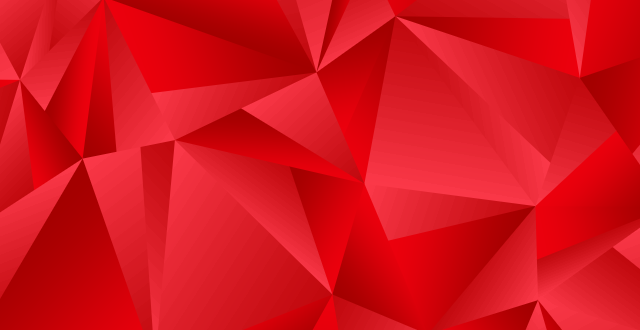
A Shadertoy shader for this background:

```glsl
// Low-poly backdrop of crumpled red facets, each shaded by its own linear gradient.
#define DENSITY 2.3       // mesh cells per canvas height
#define JITTER 0.66       // how far mesh corners stray from the grid
#define SPLIT_SHARE 0.7   // share of triangles cut into two facets
#define DEEP_SHARE 0.45   // share of facets using the deep ramp
#define BANDS 15.0        // faint steps in the light gradients
#define SEED 37.0
#define DEEP_DARK vec3(0.64, 0.0, 0.0)
#define DEEP_BRIGHT vec3(0.925, 0.0, 0.05)
#define LIGHT_DARK vec3(0.755, 0.03, 0.05)
#define LIGHT_BRIGHT vec3(0.99, 0.225, 0.29)

vec2 hash2(vec2 q) {
    vec3 v = fract(q.xyx * vec3(0.1031, 0.1030, 0.0973));
    v += dot(v, v.yzx + 33.33);
    return fract((v.xx + v.yz) * v.zy);
}

float cross2(vec2 a, vec2 b) { return a.x * b.y - a.y * b.x; }

// Mesh corner: staggered rows plus random displacement.
vec2 corner(vec2 id) {
    float stagger = 0.5 * mod(id.y, 2.0);
    return id + vec2(stagger, 0.0) + JITTER * (hash2(id + SEED) - 0.5);
}

float edgeDistance(vec2 p, vec2 a, vec2 b) {
    return cross2(b - a, p - a) / max(length(b - a), 1e-4);
}

// Signed distance to the triangle's edge lines, positive inside.
float triangleDistance(vec2 p, vec2 a, vec2 b, vec2 c) {
    float winding = cross2(b - a, c - a) < 0.0 ? -1.0 : 1.0;
    return min(winding * edgeDistance(p, a, b),
           min(winding * edgeDistance(p, b, c), winding * edgeDistance(p, c, a)));
}

// Gradient across the facet, scaled to run from one extreme corner to the other.
vec3 facetColor(vec2 p, vec2 a, vec2 b, vec2 c, vec2 key, float tone) {
    float angle = 6.2832 * hash2(key + 71.0).x;
    vec2 dir = vec2(cos(angle), sin(angle));
    vec3 ends = vec3(dot(a, dir), dot(b, dir), dot(c, dir));
    float low = min(ends.x, min(ends.y, ends.z));
    float high = max(ends.x, max(ends.y, ends.z));
    float t = clamp((dot(p, dir) - low) / max(high - low, 1e-4), 0.0, 1.0);
    if (fract(tone) < DEEP_SHARE)
        return mix(DEEP_DARK, DEEP_BRIGHT, smoothstep(0.0, 1.0, t));
    float stepped = (floor(t * BANDS) + 0.5) / BANDS;
    return mix(LIGHT_DARK, LIGHT_BRIGHT, pow(mix(t, stepped, 0.6), 1.2));
}

// Accumulates colour weighted by antialiased coverage.
void addFacet(inout vec4 sum, vec2 p, float pixel, vec2 a, vec2 b, vec2 c, vec2 key, float tone) {
    float cover = clamp(0.5 + triangleDistance(p, a, b, c) / pixel, 0.0, 1.0);
    if (cover > 0.0) sum += cover * vec4(facetColor(p, a, b, c, key, tone), 1.0);
}

// A mesh triangle, often cut from a random corner to the opposite side.
void addTriangle(inout vec4 sum, vec2 p, float pixel, vec2 a, vec2 b, vec2 c, vec2 key, float tone) {
    if (triangleDistance(p, a, b, c) < -pixel) return;
    vec2 pick = hash2(key + 113.0);
    if (pick.x > SPLIT_SHARE) {
        addFacet(sum, p, pixel, a, b, c, key, tone);
        return;
    }
    float turn = floor(3.0 * pick.y);
    vec2 apex = turn < 1.0 ? a : (turn < 2.0 ? b : c);
    vec2 left = turn < 1.0 ? b : (turn < 2.0 ? c : a);
    vec2 right = turn < 1.0 ? c : (turn < 2.0 ? a : b);
    vec2 cut = mix(left, right, mix(0.28, 0.72, hash2(key + 191.0).x));
    addFacet(sum, p, pixel, apex, left, cut, key, tone);
    addFacet(sum, p, pixel, apex, cut, right, key + vec2(0.0, 1.0), tone + 0.32);
}

void mainImage(out vec4 fragColor, in vec2 fragCoord) {
    vec2 p = DENSITY * fragCoord / iResolution.y;
    float pixel = DENSITY / iResolution.y;
    vec2 base = floor(p);
    vec4 sum = vec4(0.0);

    for (int y = -1; y <= 1; y++)
    for (int x = -2; x <= 1; x++) {
        vec2 id = base + vec2(x, y);
        vec2 a = corner(id);
        vec2 b = corner(id + vec2(1.0, 0.0));
        vec2 c = corner(id + vec2(1.0, 1.0));
        vec2 d = corner(id + vec2(0.0, 1.0));
        vec2 key = 4.0 * id + SEED;
        float tone = dot(id, vec2(0.618, 0.245)) + 0.1 * hash2(key).x;

        // Cut each quad along its shorter diagonal.
        if (distance(a, c) < distance(b, d)) {
            addTriangle(sum, p, pixel, a, b, c, key, tone);
            addTriangle(sum, p, pixel, a, c, d, key + vec2(2.0, 0.0), tone + 0.5);
        } else {
            addTriangle(sum, p, pixel, a, b, d, key, tone);
            addTriangle(sum, p, pixel, b, c, d, key + vec2(2.0, 0.0), tone + 0.5);
        }
    }
    vec3 color = sum.a > 0.0 ? sum.rgb / sum.a : mix(DEEP_DARK, DEEP_BRIGHT, 0.5);
    fragColor = vec4(color, 1.0);
}
```
